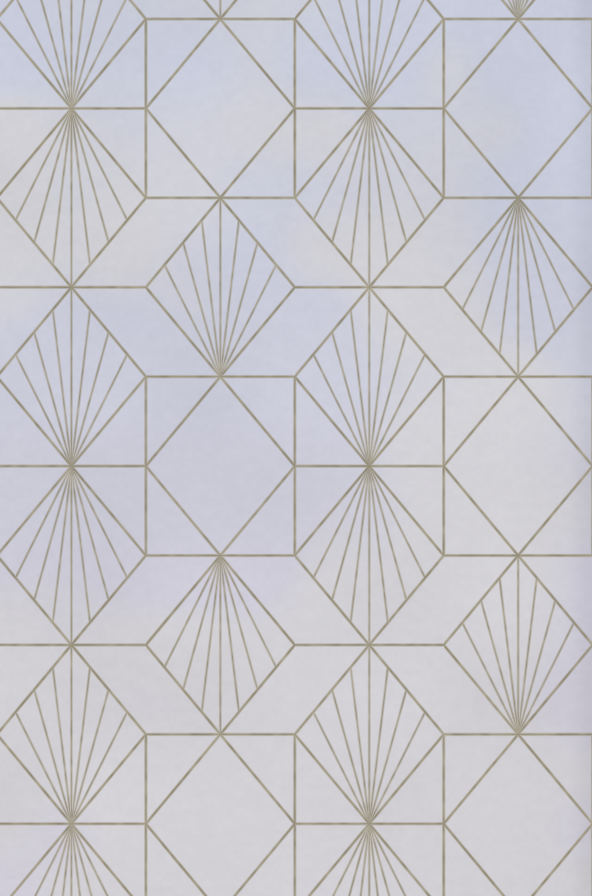
Write a Shadertoy shader that draws this pattern.

```glsl
// Art-deco wallpaper: thin gold diamonds, ray fans and framing lines on pale lavender paper.
// Each column is cut into boxes, odd columns shifted by half a box; every box holds one
// diamond, drawn from line distances, and the fans flip by the parity of column and row.

const vec2  BOX        = vec2(0.1662, 0.1996);  // box size, in canvas heights
const vec2  ORIGIN     = vec2(0.0797, 0.8790);  // a fan apex in an even column
const float FRAME_HALF = 0.00125;               // half width of diamonds and frames
const float RAY_HALF   = 0.00095;               // half width of fan rays
const float SOFTNESS   = 0.00160;               // blur on either side of a line's rim
const float RAY_INK    = 0.90;
const int   RAYS       = 4;                     // rays per half fan, centre included
const float POOL_SIZE  = 0.0110;                // reach of the ink pooled at a fan apex
const float POOL_INK   = 0.75;
const vec3  PAPER_TOP  = vec3(0.785, 0.800, 0.862);
const vec3  PAPER_LOW  = vec3(0.812, 0.800, 0.845);
const vec3  PAPER_WORN = vec3(0.826, 0.820, 0.832);
const vec3  GOLD       = vec3(0.590, 0.560, 0.470);
const float GRAIN      = 0.010;
const float BLOTCH     = 0.030;
const float GOLD_WEAR  = 0.12;

float hash(vec2 p) {
    vec3 q = fract(p.xyx * 0.1031);
    q += dot(q, q.yzx + 33.33);
    return fract((q.x + q.y) * q.z);
}

float noise(vec2 p) {
    vec2 i = floor(p), f = fract(p);
    f = f * f * (3.0 - 2.0 * f);
    return mix(mix(hash(i), hash(i + vec2(1, 0)), f.x),
               mix(hash(i + vec2(0, 1)), hash(i + vec2(1, 1)), f.x), f.y);
}

float stroke(float dist, float halfWidth, float pixel) {
    float soft = max(SOFTNESS, 0.6 * pixel);
    return 1.0 - smoothstep(halfWidth - soft, halfWidth + soft, dist);
}

// Distance to the nearest fan ray; point is measured from the apex.
float fanDistance(vec2 point) {
    float d = 1.0;
    for (int k = 0; k < RAYS; k++) {
        float s = float(k) / float(RAYS);
        vec2 ray = normalize(vec2(s, 2.0 - s) * BOX);
        d = min(d, abs(point.x * ray.y - point.y * ray.x));
    }
    return d;
}

// Coverage of all gold lines; p in canvas heights.
float goldLines(vec2 p, float pixel) {
    vec2 halfBox = 0.5 * BOX;
    vec2 g = vec2(p.x - ORIGIN.x, ORIGIN.y - p.y) / BOX;
    float column = floor(g.x + 0.5);
    bool odd = mod(column, 2.0) > 0.5;
    float row = odd ? floor(g.y + 0.5) : floor(g.y) + 0.5;
    bool framedRow = mod(floor(g.y + 0.5), 2.0) < 0.5;

    // Position in the box: mirrored across, -1 (top) to 1 (bottom) down.
    vec2 q = 2.0 * vec2(abs(g.x - column), g.y - row);
    float inset = 1.0 - q.x - abs(q.y);
    float edge = abs(inset) * halfBox.x * halfBox.y / length(halfBox);

    // Diamond, rails through its tips, and uprights around plain diamonds.
    float d = min(edge, (1.0 - abs(q.y)) * halfBox.y);
    if (framedRow) d = min(d, (1.0 - q.x) * halfBox.x);
    float ink = stroke(d, FRAME_HALF, pixel);

    // Fan with pooled ink at its apex, left out of plain diamonds.
    if (inset > 0.0 && !(odd && framedRow)) {
        float parity = odd ? mod(0.5 * (column + row), 2.0) : mod(floor(g.y), 2.0);
        float apex = parity > 0.5 ? 1.0 : -1.0;
        vec2 point = vec2(q.x, 1.0 - apex * q.y) * halfBox;
        ink = max(ink, RAY_INK * stroke(fanDistance(point), RAY_HALF, pixel));
        float reach = length(point) / POOL_SIZE;
        ink = max(ink, POOL_INK * exp(-reach * reach));
    }
    return ink;
}

vec3 paper(vec2 p, vec2 uv) {
    vec3 color = mix(PAPER_LOW, PAPER_TOP, smoothstep(0.1, 0.95, uv.y));
    float worn = noise(p * 4.0 + 3.0) + 0.35 * (noise(p * 14.0) - 0.5) - 0.25 * uv.y;
    color = mix(color, PAPER_WORN, 0.8 * smoothstep(0.35, 0.65, worn));
    color += BLOTCH * (noise(p * 9.0 + 7.0) - 0.55);
    color += GRAIN * (noise(p * 240.0) + noise(p * vec2(90, 140)) - 1.0);
    return color - 0.035 * smoothstep(0.955, 1.0, uv.x);  // soft shade on the right edge
}

void mainImage(out vec4 fragColor, in vec2 fragCoord) {
    vec2 uv = fragCoord / iResolution.xy;
    vec2 p = fragCoord / iResolution.y;
    float pixel = 1.0 / iResolution.y;

    vec3 gold = GOLD + GOLD_WEAR * (noise(p * 120.0) - 0.5);
    vec3 color = mix(paper(p, uv), gold, goldLines(p, pixel));
    fragColor = vec4(color, 1.0);
}
```
